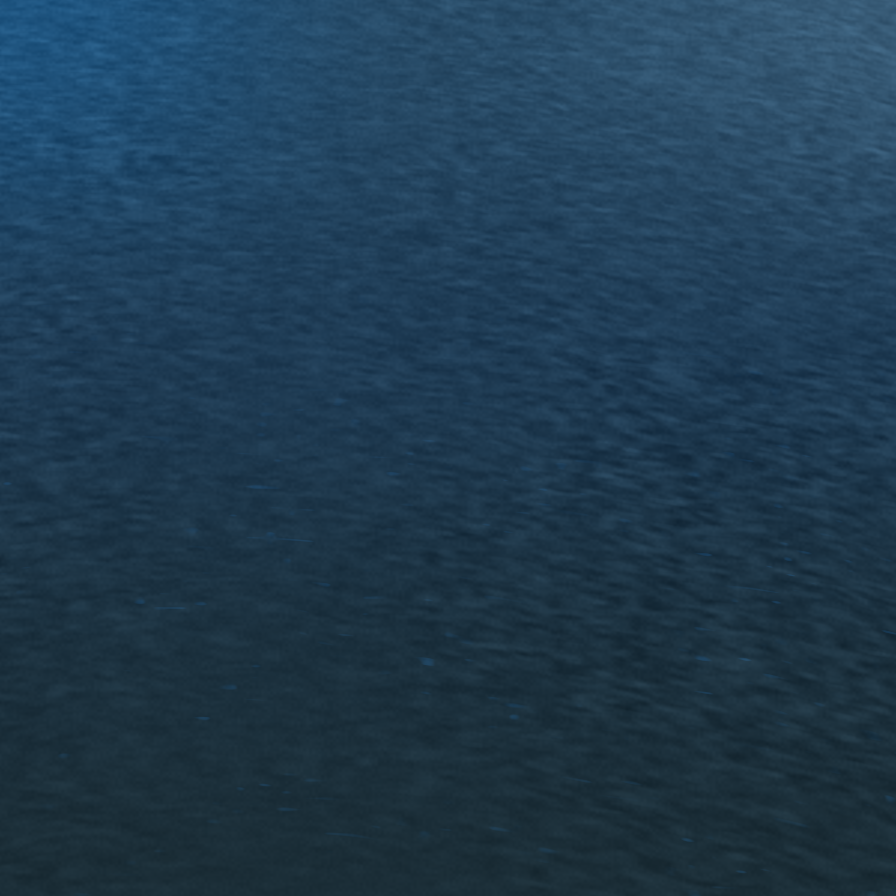
Write a three.js fragment shader that draws this texture.

```glsl
// Deep blue water seen from above: a smooth light gradient from a dark near
// edge to a brighter far edge, covered by fine wind ripples that shrink with
// distance, with a few tiny blue glints on the nearer water and a faint grain.
varying vec2 vUv;

const vec3 NEAR_COLOR = vec3(0.107, 0.180, 0.217);
const vec3 LOW_COLOR = vec3(0.110, 0.195, 0.250);
const vec3 MIDDLE_COLOR = vec3(0.118, 0.232, 0.330);
const vec3 FAR_COLOR = vec3(0.155, 0.295, 0.405);
const vec3 BLUE_SHEEN = vec3(-0.035, 0.042, 0.105);
const vec3 PALE_SHEEN = vec3(0.070, 0.070, 0.068);
const vec3 RIPPLE_TINT = vec3(0.75, 1.0, 1.15);
const vec3 GLINT_TINT = vec3(0.01, 0.07, 0.13);
const vec2 RIPPLE_FREQUENCY = vec2(40.0, 138.0);
const float PERSPECTIVE = 0.65;
const float RIPPLE_CONTRAST = 0.125;
const float GRAIN_CELLS = 300.0;
const float GRAIN_CONTRAST = 0.026;

float hash(vec2 p) {
  vec3 q = fract(vec3(p.xyx) * 0.1031);
  q += dot(q, q.yzx + 33.33);
  return fract((q.x + q.y) * q.z);
}

float noise(vec2 p) {
  vec2 cell = floor(p);
  vec2 f = fract(p);
  f = f * f * (3.0 - 2.0 * f);
  float bottom = mix(hash(cell), hash(cell + vec2(1.0, 0.0)), f.x);
  float top = mix(hash(cell + vec2(0.0, 1.0)), hash(cell + 1.0), f.x);
  return mix(bottom, top, f.y);
}

float fbm(vec2 p) {
  float sum = 0.0;
  float weight = 0.5;
  for (int i = 0; i < 3; i++) {
    sum += weight * noise(p);
    p = p * 2.03 + vec2(17.3, 9.1);
    weight *= 0.5;
  }
  return sum / 0.875;
}

// Broad light: vertical gradient, blue far left corner, pale far right corner.
vec3 waterColor(vec2 uv) {
  float y = uv.y + 0.03 * (fbm(uv * vec2(3.0, 4.0)) - 0.5);
  vec3 color = mix(NEAR_COLOR, LOW_COLOR, smoothstep(0.0, 0.35, y));
  color = mix(color, MIDDLE_COLOR, smoothstep(0.25, 0.66, y));
  color = mix(color, FAR_COLOR, smoothstep(0.55, 1.02, y));
  float left = 1.0 - smoothstep(0.0, 0.5, uv.x);
  float right = smoothstep(0.4, 1.05, uv.x);
  color += BLUE_SHEEN * left * smoothstep(0.6, 1.02, y);
  color += PALE_SHEEN * right * smoothstep(0.55, 1.05, y);
  return color;
}

// Plane coordinates whose cells shrink upward, tilted and gently bent.
vec2 ripplePlane(vec2 uv) {
  float depth = uv.y + 0.5 * PERSPECTIVE * uv.y * uv.y;
  vec2 p = vec2((uv.x - 0.5) * (1.0 + PERSPECTIVE * uv.y) + 3.0, depth);
  p.y += 0.12 * uv.x * uv.x;
  p.y += 0.012 * (noise(uv * vec2(13.0, 16.0)) - 0.5);
  return p * RIPPLE_FREQUENCY;
}

// Two crossing wave trains with narrow bright crests, centred on zero.
float rippleHeight(vec2 p) {
  float falling = noise(p + vec2(0.0, 0.4 * p.x));
  float rising = noise(vec2(p.x * 1.2, p.y * 1.1 - 0.3 * p.x) + 41.0);
  float crest = smoothstep(0.5, 0.95, noise(p * vec2(0.75, 0.85) + 73.0));
  return 0.45 * (falling - 0.5) + 0.4 * (rising - 0.5)
    + 0.24 * (crest - 0.22);
}

void main() {
  vec2 uv = vUv;
  vec3 color = waterColor(uv);
  vec2 plane = ripplePlane(uv);

  // Wind patches: calm in the near water and along a band left of centre.
  float patches = mix(0.6, 1.35, fbm(uv * vec2(4.0, 6.0) + 5.0));
  float bandOffset = (uv.x - 0.33) / 0.15;
  float calmBand = 1.0 - 0.35 * exp(-bandOffset * bandOffset);
  float reach = mix(0.4, 1.0, smoothstep(0.05, 0.65, uv.y + 0.25 * uv.x));
  float strength = patches * calmBand * reach;
  color += RIPPLE_TINT * RIPPLE_CONTRAST * strength * rippleHeight(plane);

  // Tiny isolated glints, more frequent to the right.
  float streak = noise(plane * vec2(0.9, 1.0) + 131.0);
  float cluster = noise(uv * vec2(18.0, 24.0) + 60.0);
  float glint = smoothstep(0.82, 1.0, streak)
    * smoothstep(0.45, 0.95, cluster + 0.15 * uv.x);
  color += GLINT_TINT * glint * (1.0 - smoothstep(0.35, 0.75, uv.y));

  // Soft grain that breaks up the smooth gradient.
  float grain = noise(uv * GRAIN_CELLS + 7.0) - 0.5;
  color += GRAIN_CONTRAST * grain * mix(0.6, 1.0, uv.y);

  gl_FragColor = vec4(clamp(color, 0.0, 1.0), 1.0);
}
```
